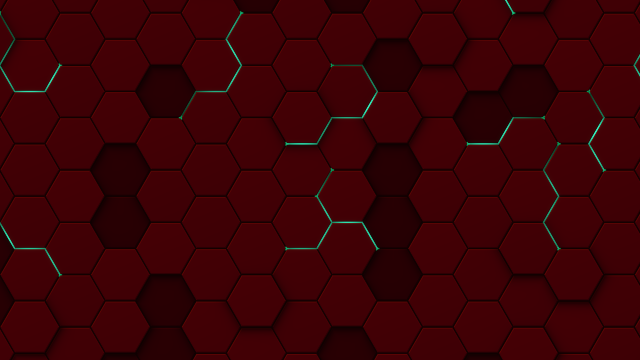
Give the GLSL for this pattern, as a Shadertoy shader.

```glsl
// Dark red hexagonal tiles with sunken and raised cells and glowing green seams.

// Lengths are fractions of the canvas height.
const float ROW = 0.1454;                 // height of one hexagon
const float APOTHEM = ROW * 0.5;
const float SIDE = ROW / 1.7320508;
const float COLUMN = SIDE * 1.5;
const vec2 ORIGIN = vec2(0.0827, 0.0915);

const float GROOVE = 0.0019;              // half widths
const float SEAM = 0.0021;
const float BEVEL = 0.0046;
const float SHADOW_REACH = 0.011;
const float SUNKEN_SHARE = 0.10;
const float RAISED_SHARE = 0.08;
const vec2 LIGHT_DIR = vec2(-0.39, 0.92);

const vec2 BLOCK = vec2(3.6, 4.4);        // one seam path starts in each block
const float PATH_SHARE = 0.88;
const int MAX_STEPS = 7;

const vec3 FACE = vec3(0.26, 0.0, 0.02);
const vec3 SUNKEN = vec3(0.16, 0.0, 0.012);
const vec3 GROOVE_COLOR = vec3(0.06, 0.004, 0.005);
const vec3 RIM = vec3(0.40, 0.03, 0.01);
const vec3 GREEN = vec3(0.03, 0.42, 0.24);
const vec3 CYAN = vec3(0.22, 1.0, 0.80);
const float TAU = 6.2831853;

float hash(vec2 p) {
    vec3 q = fract(vec3(p.xyx) * 0.1031);
    q += dot(q, q.yzx + 33.33);
    return fract((q.x + q.y) * q.z);
}

vec2 direction(float angle) { return vec2(cos(angle), sin(angle)); }

// Doubled coordinates: the sum of x and y is even in every cell id.
vec2 cellCenter(vec2 id) { return ORIGIN + id * vec2(COLUMN, APOTHEM); }

vec2 nearestCell(vec2 p) {
    vec2 g = (p - ORIGIN) / vec2(COLUMN, APOTHEM);
    vec2 a = 2.0 * round(g * 0.5);
    vec2 b = 2.0 * floor(g * 0.5) + 1.0;
    return distance(p, cellCenter(a)) < distance(p, cellCenter(b)) ? a : b;
}

float cellHeight(vec2 id) {
    float h = hash(id + 71.0);
    return step(1.0 - RAISED_SHARE, h) - step(h, SUNKEN_SHARE);
}

float disc(float d, float radius, float px) {
    return 1.0 - smoothstep(radius - 0.5 * px, radius + 0.5 * px, d);
}

// Random walks along the hexagon edges: x core, y halo, z sparks, w power.
vec4 glowingSeams(vec2 p, float px) {
    vec4 glow = vec4(0.0);
    for (int k = 0; k < 12; k++) {
        vec2 block = vec2(k % 4, k / 4);
        vec2 seed = block * 7.0 + 19.0;
        if (hash(seed) > PATH_SHARE) continue;
        vec2 jitter = vec2(hash(seed + 1.3), hash(seed + 2.7));
        vec2 id = floor((block + 0.1 + 0.8 * jitter) * BLOCK);
        id.y += mod(id.x + id.y, 2.0);
        vec2 v = cellCenter(id) + vec2(SIDE, 0.0);
        float angle = floor(3.0 * hash(seed + 3.9)) * TAU / 3.0;
        int count = 3 + int(5.0 * hash(seed + 5.1));
        float ends = distance(p, v);

        for (int s = 0; s < MAX_STEPS; s++) {
            if (s >= count) break;
            vec2 along = direction(angle);
            float t = clamp(dot(p - v, along) / SIDE, 0.0, 1.0);
            float d = distance(p, v + along * SIDE * t);
            float progress = (float(s) + t) / float(count);
            float power = 1.0 - 0.8 * smoothstep(0.5, 1.0, progress);
            power *= mix(0.55, 1.0, hash(seed + float(s) * 3.1));
            power *= 0.65 + 1.4 * t * (1.0 - t);
            float core = disc(d, SEAM, px) * mix(0.45, 1.0, power);
            if (core > glow.x) glow.xw = vec2(core, power);
            glow.y = max(glow.y, exp(-d / 0.0035) * power);
            v += along * SIDE;
            angle += hash(seed + 11.0 + float(s) * 1.7) < 0.5 ? TAU / 6.0 : -TAU / 6.0;
        }
        ends = min(ends, distance(p, v));
        glow.z = max(glow.z, 1.0 - smoothstep(0.003, 0.008, ends));
    }
    return glow;
}

void mainImage(out vec4 fragColor, in vec2 fragCoord) {
    float px = 1.0 / iResolution.y;
    vec2 p = fragCoord * px;
    vec2 id = nearestCell(p);
    vec2 local = p - cellCenter(id);
    float height = cellHeight(id);

    // Nearest edge and the shadows cast by higher neighbours
    float edge = APOTHEM, facing = 0.0, shadow = 0.0;
    for (int k = 0; k < 6; k++) {
        vec2 normal = direction((float(k) + 0.5) * TAU / 6.0);
        vec2 neighbour = id + round(normal * vec2(1.1547, 2.0));
        float d = APOTHEM - dot(local, normal);
        float lit = dot(normal, LIGHT_DIR);
        if (d < edge) { edge = d; facing = lit; }
        float drop = min(max(cellHeight(neighbour) - height, 0.0), 1.0);
        float weight = clamp(0.5 + 0.5 * lit, 0.12, 1.0);
        shadow = max(shadow, drop * weight * exp(-max(d, 0.0) / SHADOW_REACH));
    }

    // Face, lit rim and groove
    vec3 color = mix(FACE, SUNKEN, max(-height, 0.0));
    color *= 0.98 + 0.06 * (hash(id + 5.0) - 0.5) + 0.5 * dot(local, LIGHT_DIR);
    float rim = disc(edge, BEVEL, px) * smoothstep(-0.1, 0.6, facing);
    color = mix(color, RIM, 0.6 * rim * (1.0 + 0.7 * min(height, 0.0)));
    color *= 1.0 - 0.3 * disc(edge, BEVEL, px) * smoothstep(0.1, -0.6, facing);
    color *= 1.0 - 0.88 * shadow;
    float groove = disc(edge, GROOVE, px);
    color = mix(color, GROOVE_COLOR, 0.92 * groove);

    // Glowing seams with sparks at their ends
    vec4 glow = glowingSeams(p, px);
    color += GREEN * 0.3 * glow.y;
    color = mix(color, GREEN * 1.5, glow.z * disc(edge, SEAM, px));
    color = mix(color, mix(GREEN, CYAN, glow.w), glow.x);
    fragColor = vec4(color, 1.0);
}
```
